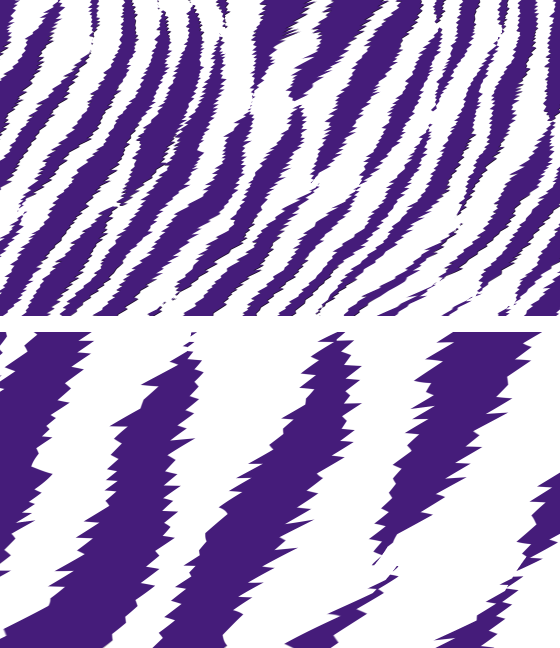
Top: the whole. Bottom: its middle third, enlarged.
Reproduce this pattern procedurally as a Shadertoy shader.

```glsl
// Diagonal animal-print stripes in purple on white, with jagged fur edges.

const vec3 WHITE = vec3(1.0);
const vec3 PURPLE = vec3(0.27, 0.11, 0.48);
const vec3 SHADOW = vec3(0.12, 0.06, 0.18);
const float LANE_WIDTH = 0.135;
const float TILE_WIDTH = 1.08;
const float TAU = 6.2832;
const int SAMPLES = 3;

float hash(vec2 p) {
    vec3 q = fract(vec3(p.xyx) * vec3(0.1031, 0.1030, 0.0973));
    q += dot(q, q.yzx + 33.33);
    return fract((q.x + q.y) * q.z);
}

// Smooth value noise from 0 to 1.
float noise(vec2 p) {
    vec2 cell = floor(p);
    vec2 f = fract(p);
    f = f * f * (3.0 - 2.0 * f);
    float low = mix(hash(cell), hash(cell + vec2(1.0, 0.0)), f.x);
    float high = mix(hash(cell + vec2(0.0, 1.0)), hash(cell + vec2(1.0, 1.0)), f.x);
    return mix(low, high, f.y);
}

// Row of pointed teeth with random heights.
float teeth(float s, float seed) {
    float f = fract(s);
    float height = 0.2 + 0.8 * hash(vec2(floor(s), seed));
    return height * (1.0 - abs(2.0 * f - 1.0));
}

// Jagged offset of one stripe edge, with zero mean.
float furEdge(float s, float seed) {
    float fine = teeth(s * 74.0 + 1.2 * noise(vec2(s * 25.0, seed)), seed);
    float coarse = noise(vec2(s * 32.0, seed + 7.0));
    return 0.019 * (fine - 0.3) + 0.014 * (coarse - 0.5);
}

// Position across the stripes: shallow at the bottom, steep at the top,
// with an upright fan once per tile.
float acrossStripes(vec2 p) {
    float bend = p.y * (0.92 - 0.32 * p.y);
    float fan = 0.07 * p.y * p.y * cos(TAU * (p.x - 0.75) / TILE_WIDTH);
    float sway = 0.11 * (noise(p * 2.6 + 4.0) - 0.5);
    float wobble = 0.042 * (noise(p * 7.0 + 20.0) - 0.5);
    return p.x - bend + fan + sway + wobble;
}

// Signed horizontal distance to the tapered stripes of one lane.
float laneDistance(vec2 p, float across, float lane) {
    float span = mix(0.4, 1.15, hash(vec2(lane, 3.0)));
    float along = p.y / span + 5.0 * hash(vec2(lane, 11.0));
    float segment = floor(along);
    float t = fract(along);
    vec2 id = vec2(lane, segment);

    float shift = 0.03 * (hash(id + 31.0) - 0.5);
    float tilt = 0.06 * (hash(id + 57.0) - 0.5) * (t - 0.5);
    float offset = across - (lane + 0.5) * LANE_WIDTH - shift - tilt;

    float taper = pow(4.0 * t * (1.0 - t), 0.55);
    float halfWidth = mix(0.039, 0.063, hash(id + 83.0)) * taper - 0.0095;
    float side = offset < 0.0 ? 0.0 : 50.0;
    float slanted = p.y - 0.35 * p.x;
    return abs(offset) - halfWidth - furEdge(slanted, lane * 3.0 + side + 101.0);
}

// Coverage of the stripes at a point.
float stripeMask(vec2 p, float blur) {
    float across = acrossStripes(p);
    float lane = floor(across / LANE_WIDTH);
    float d = 1.0;
    for (int i = -1; i <= 1; i++) {
        d = min(d, laneDistance(p, across, lane + float(i)));
    }
    return 1.0 - smoothstep(-blur, blur, d);
}

// White ground, thin shadow to the lower right, then the stripe.
vec3 printColor(vec2 p, float blur) {
    float strength = smoothstep(0.45, 0.65, noise(p * 4.0 + 60.0));
    vec2 drop = vec2(-0.002, 0.002) * strength;
    vec3 color = mix(WHITE, SHADOW, strength * stripeMask(p + drop, blur));
    return mix(color, PURPLE, stripeMask(p, blur));
}

void mainImage(out vec4 fragColor, in vec2 fragCoord) {
    float pixel = 1.0 / iResolution.y;
    vec3 sum = vec3(0.0);
    // Average a small grid of samples for smooth edges.
    for (int j = 0; j < SAMPLES; j++) {
        for (int i = 0; i < SAMPLES; i++) {
            vec2 jitter = (vec2(i, j) + 0.5) / float(SAMPLES) - 0.5;
            sum += printColor((fragCoord + jitter) * pixel, 0.6 * pixel);
        }
    }
    fragColor = vec4(sum / float(SAMPLES * SAMPLES), 1.0);
}
```
